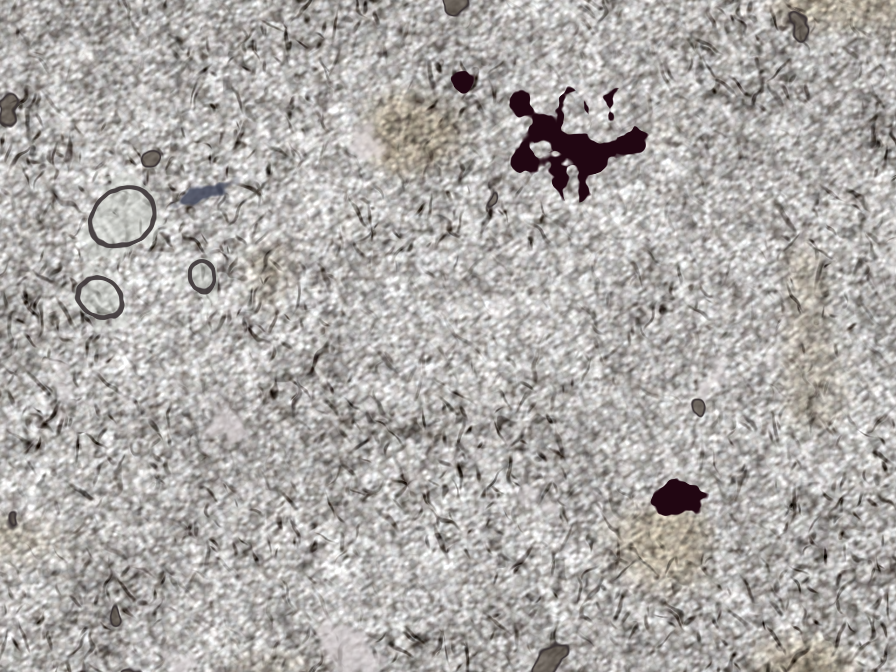
This texture is drawn by a Shadertoy shader. Its source:

```glsl
// A thin section of pale grey rock: fine crystal grain, short dark cracks,
// clear patches, brown rimmed grains, ringed bubbles and black opaque ore.
// Cellular and value noise make the ground; distance functions make the rest.

#define GRAIN_FREQ 165.0
#define GRAIN_CONTRAST 0.38
#define GROUND_LEVEL 0.72
#define CRACK_DARKNESS 0.34
#define CLEAR_COLOR vec3(0.89, 0.86, 0.87)
#define BROWN_COLOR vec3(0.42, 0.39, 0.36)
#define RIM_COLOR vec3(0.23, 0.20, 0.21)
#define ORE_COLOR vec3(0.13, 0.025, 0.07)
#define SMEAR_COLOR vec3(0.25, 0.27, 0.35)
#define ORE_CENTER vec2(0.845, 0.795)

vec2 hash2(vec2 p) {
    vec3 q = fract(p.xyx * vec3(0.1031, 0.1030, 0.0973));
    q += dot(q, q.yzx + 33.33);
    return fract((q.xx + q.yz) * q.zy);
}

float noise(vec2 p) {
    vec2 i = floor(p), f = fract(p);
    f = f * f * (3.0 - 2.0 * f);
    float low = mix(hash2(i).x, hash2(i + vec2(1, 0)).x, f.x);
    float high = mix(hash2(i + vec2(0, 1)).x, hash2(i + 1.0).x, f.x);
    return mix(low, high, f.y);
}

// Distance to the nearest cell point
float cellular(vec2 p) {
    vec2 cell = floor(p);
    float nearest = 4.0;
    for (int k = 0; k < 9; k++) {
        vec2 c = cell + vec2(k % 3 - 1, k / 3 - 1);
        vec2 d = c + hash2(c) - p;
        nearest = min(nearest, dot(d, d));
    }
    return sqrt(nearest);
}

vec2 rotate(vec2 p, float a) {
    return vec2(cos(a) * p.x + sin(a) * p.y, cos(a) * p.y - sin(a) * p.x);
}

float ellipse(vec2 p, vec2 radii) {
    return (length(p / radii) - 1.0) * min(radii.x, radii.y);
}

// Distance to ellipses scattered one per cell, in canvas units
float flecks(vec2 p, float freq, float chance, vec2 radii, float seed) {
    p *= freq;
    vec2 cell = floor(p);
    float d = 1.0;
    for (int k = 0; k < 9; k++) {
        vec2 c = cell + vec2(k % 3 - 1, k / 3 - 1);
        vec2 place = hash2(c + seed), kind = hash2(c + seed + 57.0);
        if (kind.x > chance) continue;
        vec2 q = rotate(p - c - place, 0.7 + 2.0 * kind.y);
        d = min(d, ellipse(q, radii * (0.4 + 0.9 * fract(kind.y * 7.3))));
    }
    return d / freq;
}

// Golden-angle clump of blobs with ragged edges and gaps
float oreDistance(vec2 p, float ragged) {
    float d = 1.0;
    for (int k = 0; k < 9; k++) {
        float i = float(k), a = 2.4 * i + 0.5;
        vec2 c = ORE_CENTER + vec2(1.25, 0.8) * 0.032 * sqrt(i) * vec2(cos(a), sin(a));
        float blob = length(p - c) - 0.017 - 0.013 * hash2(vec2(i, 4.0)).x;
        float h = clamp(0.5 + (d - blob) / 0.04, 0.0, 1.0);
        d = mix(d, blob, h) - 0.02 * h * (1.0 - h);
    }
    d = max(d, (noise(p * 27.0 + 3.0) - 0.68) * 0.06);
    d = min(d, ellipse(rotate(p - vec2(1.01, 0.257), 0.15), vec2(0.037, 0.024)));
    d = min(d, length(p - vec2(0.69, 0.88)) - 0.015);
    return d + ragged * 0.018;
}

void mainImage(out vec4 fragColor, in vec2 fragCoord) {
    vec2 p = fragCoord / iResolution.y;
    float soft = 1.2 / iResolution.y;
    float ragged = noise(p * 45.0) + 0.5 * noise(p * 110.0) - 0.75;
    vec2 warped = p + 0.012 * vec2(noise(p * 55.0) - 0.5, noise(p * 55.0 + 40.0) - 0.5);

    // Fine grain, slightly streaked along a diagonal, over soft mottling
    vec2 streak = rotate(p, 0.6) * vec2(0.8, 1.25);
    float value = GROUND_LEVEL + GRAIN_CONTRAST * (noise(streak * GRAIN_FREQ) - 0.5);
    value += 0.26 * (0.45 - cellular(p * GRAIN_FREQ * 0.6));
    value += 0.17 * (noise(p * 62.0) - 0.5) + 0.12 * (noise(p * 24.0) - 0.5);
    value += 0.10 * (noise(p * 6.0 + 9.0) - 0.5);

    // Short cracks and dark specks, gathered in loose clusters
    float cluster = smoothstep(0.3, 0.7, noise(p * 9.0 + 70.0));
    float crack = min(flecks(warped, 24.0, 0.55, vec2(0.36, 0.055), 11.0),
                      flecks(warped, 38.0, 0.5, vec2(0.24, 0.08), 23.0));
    value -= CRACK_DARKNESS * (0.3 + 0.7 * cluster) * smoothstep(0.0025, -0.001, crack);
    value -= 0.2 * cluster * smoothstep(0.6, 0.9, noise(warped * 75.0 + 31.0));

    // Warm shadows, faint colour noise and tan stains
    vec3 color = value - vec3(0.0, 0.035, 0.06) * (1.0 - value);
    color += 0.035 * (vec3(noise(p * 140.0 + 5.0), 0.5, noise(p * 140.0 + 80.0)) - 0.5);
    color *= mix(vec3(1), vec3(0.93, 0.89, 0.81), smoothstep(0.68, 0.9, noise(p * 5.0 + 20.0)));

    // Clear patches
    float clear = flecks(warped, 4.0, 0.36, vec2(0.17, 0.10), 5.0) + ragged * 0.025;
    color = mix(color, CLEAR_COLOR, 0.65 * smoothstep(0.008, -0.008, clear));

    // Brown grains with dark rims
    float brown = flecks(warped, 4.5, 0.38, vec2(0.12, 0.075), 91.0) + ragged * 0.006;
    vec3 grainColor = mix(RIM_COLOR, BROWN_COLOR + 0.3 * (value - 0.7), smoothstep(-0.001, -0.005, brown));
    color = mix(color, grainColor, smoothstep(soft, -soft, brown));

    // Ringed bubbles in a clear, irregular halo
    vec3 rings[3] = vec3[3](vec3(0.182, 0.677, 0.043), vec3(0.149, 0.557, 0.030), vec3(0.300, 0.589, 0.019));
    float ring = 1.0;
    for (int k = 0; k < 3; k++) {
        vec2 q = rotate(p - rings[k].xy, 0.5 - float(k));
        ring = min(ring, ellipse(q, rings[k].z * vec2(1.15, 0.95)));
    }
    ring += ragged * 0.004;
    float halo = smoothstep(0.012, 0.004, ring + ragged * 0.035);
    color = mix(color, vec3(0.80, 0.81, 0.79) + 0.4 * (value - 0.72), 0.8 * halo);
    color = mix(color, RIM_COLOR, 0.9 * smoothstep(0.004, 0.002, abs(ring)));

    // Blue smear and opaque ore
    float smear = ellipse(rotate(p - vec2(0.295, 0.71), 0.4), vec2(0.045, 0.010)) + ragged * 0.012;
    color = mix(color, SMEAR_COLOR, 0.85 * smoothstep(0.003, -0.003, smear));
    color = mix(color, ORE_COLOR, smoothstep(soft, -soft, oreDistance(p, ragged)));

    fragColor = vec4(clamp(color, 0.0, 1.0), 1.0);
}
```
